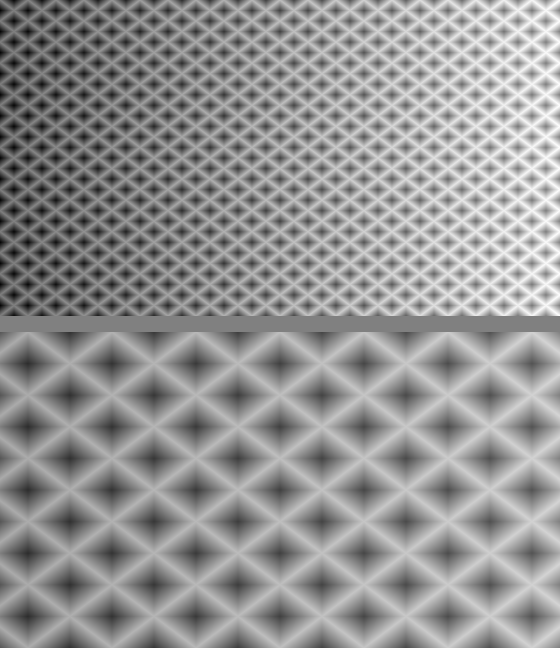
Top: the whole. Bottom: its middle third, enlarged.
Write a Shadertoy shader that draws this pattern.

```glsl
const vec2 TILES = vec2(20.0, 15.0);      // diamonds across and down
const vec2 TILE_OFFSET = vec2(0.5, 0.0);  // places the first diamond centre
const float TILE_CONTRAST = 0.5;          // brightness rise from centre to edge
const float RAMP_LEFT = 0.0;              // base brightness at the left side
const float RAMP_RIGHT = 0.5;             // base brightness at the right side
const float CREASE_SOFTNESS = 0.25;       // fold rounding, in pixel footprints

// Absolute value with a rounded fold
vec2 softAbs(vec2 v, vec2 w) {
    return sqrt(v * v + w * w);
}

// Staggered diamonds: 0 at every centre, 1 along the shared edges
float diamondTiles(vec2 p, vec2 footprint) {
    vec2 w = CREASE_SOFTNESS * footprint;
    vec2 fromCentre = softAbs(fract(p + 0.5) - 0.5, w);
    float d = fromCentre.x + fromCentre.y;
    float edgeWidth = 0.5 * (w.x + w.y);
    float fromEdge = softAbs(vec2(d - 0.5), vec2(edgeWidth)).x;
    return clamp(1.0 - 2.0 * fromEdge, 0.0, 1.0);
}

void mainImage(out vec4 fragColor, in vec2 fragCoord) {
    vec2 uv = fragCoord / iResolution.xy;
    vec2 footprint = TILES / iResolution.xy;

    // Bevelled tiles over a horizontal brightness ramp
    float tile = diamondTiles(uv * TILES + TILE_OFFSET, footprint);
    float ramp = mix(RAMP_LEFT, RAMP_RIGHT, uv.x);

    fragColor = vec4(vec3(ramp + TILE_CONTRAST * tile), 1.0);
}
```
